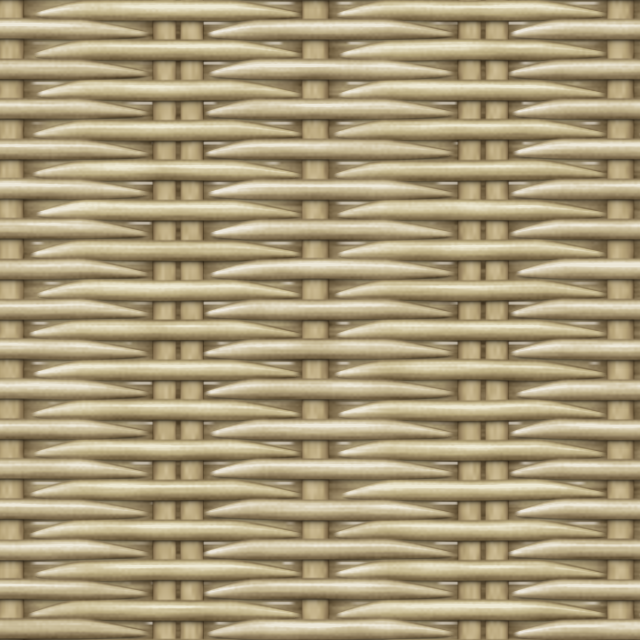
This texture is drawn by a three.js fragment shader. Its source:

```glsl
// Woven wicker: horizontal canes pass in front of single and paired upright stakes.
// Two staggered families of tapered canes are repeated with fract and shaded as
// glossy rods over tan rear canes, with tight contact shadows and long fibre streaks.
#define COLS 2.098          // weave repeats across
#define ROWS 16.0           // weave repeats down
#define SHIFT 0.034         // offset of the first single stake
#define PAIR_X 0.55         // middle of the paired stakes within a repeat
#define SINGLE_R 0.044      // stake radii, in repeats
#define PAIR_R 0.038
#define THICK 0.262         // half thickness of a cane, in rows
#define EDGE 0.036          // edge softness, in rows
#define GRAIN 0.16          // strength of fibre streaks
#define SHADOW 0.72         // strength of contact shadows
#define TIP_LIFT 0.07       // rise of the lower edge at the cane tips

varying vec2 vUv;

float hash(vec2 p) {
  p = fract(p * vec2(0.1031, 0.1137));
  p += dot(p, p.yx + 33.33);
  return fract((p.x + p.y) * p.x * 7.13);
}

float noise(vec2 p) {
  vec2 i = floor(p), f = fract(p);
  f = f * f * (3.0 - 2.0 * f);
  return mix(mix(hash(i), hash(i + vec2(1.0, 0.0)), f.x),
             mix(hash(i + vec2(0.0, 1.0)), hash(i + 1.0), f.x), f.y);
}

// Long streaks plus fine speckle, centred on zero
float fibre(vec2 weave) {
  return 0.65 * noise(weave * vec2(9.0, 17.0)) + 0.35 * noise(weave * vec2(100.0, 15.0)) - 0.5;
}

// Cane colour from deep shade (0) to highlight (1)
vec3 caneRamp(float light) {
  float s = clamp(light, 0.0, 1.0) * 5.0;
  vec3 c = mix(vec3(0.27, 0.21, 0.12), vec3(0.45, 0.38, 0.26), clamp(s, 0.0, 1.0));
  c = mix(c, vec3(0.58, 0.51, 0.38), clamp(s - 1.0, 0.0, 1.0));
  c = mix(c, vec3(0.71, 0.65, 0.49), clamp(s - 2.0, 0.0, 1.0));
  c = mix(c, vec3(0.81, 0.76, 0.62), clamp(s - 3.0, 0.0, 1.0));
  return mix(c, vec3(0.93, 0.91, 0.84), clamp(s - 4.0, 0.0, 1.0));
}

// Upright rod: colour and coverage at signed distance x from its axis
vec4 stake(float x, float radius, vec2 weave) {
  float across = clamp(x / radius, -1.0, 1.0);
  float light = 0.12 + 0.58 * sqrt(1.0 - across * across) - 0.08 * across;
  light += GRAIN * (noise(weave * vec2(90.0, 4.0)) - 0.5);
  float cover = 1.0 - smoothstep(radius - 0.004, radius + 0.004, abs(x));
  return vec4(caneRamp(light) * vec3(1.01, 0.99, 0.97), cover);
}

// Tapered cane reaching from left to right about its centre; also gives its shadow
vec4 cane(vec2 weave, vec2 centre, float left, float right, vec3 tint, out float shadow) {
  vec2 cell = floor(weave - centre + 0.5);
  vec2 p = weave - centre - cell;
  float seed = hash(cell + centre * 17.0 + 3.0);
  p.y += 0.05 * (noise(vec2(weave.x * 4.0, cell.y * 7.3 + centre.y)) - 0.5);

  // The upper edge drops toward a low, blunt point at both ends
  left += 0.03 * (seed - 0.5);
  float riseL = 1.0 - clamp((p.x - left) / 0.18, 0.0, 1.0);
  float riseR = 1.0 - clamp((right - p.x) / 0.24, 0.0, 1.0);
  float body = (1.0 - pow(riseL, 1.7)) * (1.0 - pow(riseR, 1.5));
  float bottom = -THICK + TIP_LIFT * (1.0 - body);
  float top = mix(bottom + 0.12, THICK, body);
  float cover = smoothstep(-EDGE, EDGE, p.y - bottom)
              * smoothstep(-EDGE, EDGE, top - p.y) * smoothstep(0.0, 0.26, body);
  shadow = SHADOW * smoothstep(0.0, 0.4, body)
         * exp(-max(bottom - p.y, 0.0) / 0.06) * step(p.y, bottom + EDGE);

  // Broad lit face, steep shade underneath and a thin darker upper rim
  float h = clamp((2.0 * p.y - top - bottom) / (top - bottom), -1.0, 1.0);
  float light = 0.80 - 0.60 * pow(smoothstep(0.15, -1.0, h), 1.15);
  light += 0.07 * exp(-pow((h - 0.35) / 0.35, 2.0));
  light -= 0.42 * smoothstep(0.60, 1.0, h);
  float gloss = exp(-pow((h - 0.36) / 0.15, 2.0)) * exp(-p.x * p.x * 9.0);
  light += gloss * (0.03 + 0.24 * noise(vec2(weave.x * 7.0, cell.y * 3.3)));

  // Pale left ends, dimmer right ends, fibre streaks and uneven tone
  light += 0.09 * riseL - 0.15 * riseR;
  light += GRAIN * fibre(weave);
  light += 0.12 * (noise(vec2(weave.x * 8.0, cell.y * 5.7)) - 0.5) + 0.05 * (seed - 0.5);
  vec3 color = caneRamp(light) * mix(tint, vec3(1.0, 1.0, 1.05), 0.8 * riseL);
  return vec4(color, cover);
}

void main() {
  vec2 weave = vec2(vUv.x * COLS - SHIFT, vUv.y * ROWS);
  float singleX = fract(weave.x + 0.5) - 0.5;
  float pairX = fract(weave.x - PAIR_X + 0.5) - 0.5;

  // Both families of canes and the shade they cast
  float shadeA, shadeB;
  vec4 pairCane = cane(weave, vec2(PAIR_X, 0.75), -0.48, 0.41, vec3(1.0, 1.0, 0.98), shadeA);
  vec4 singleCane = cane(weave, vec2(0.0, 0.27), -0.36, 0.46, vec3(1.0, 1.0, 1.01), shadeB);

  // Rear canes, tan between the stakes and dark beside them
  float nearSingle = exp(-max(abs(singleX) - SINGLE_R, 0.0) / 0.055);
  float nearPair = exp(-max(abs(pairX) - 0.083, 0.0) / 0.055);
  float rear = 0.62 - 0.44 * max(nearSingle, nearPair);
  rear += 0.20 * (noise(weave * vec2(12.0, 9.0)) - 0.5) + GRAIN * fibre(weave + 5.0);
  vec3 color = caneRamp(rear) * (1.0 - 0.8 * max(shadeA, shadeB));

  // Thin, broken pale openings under the canes
  bool bySingle = nearSingle > nearPair;
  float slitY = abs(fract(weave.y - (bySingle ? 0.92 : 0.42) + 0.5) - 0.5);
  float side = bySingle ? abs(singleX) : abs(pairX);
  float slit = (1.0 - smoothstep(0.01, 0.06, slitY)) * smoothstep(0.06, 0.09, side)
             * (1.0 - smoothstep(0.13, 0.19, side));
  slit *= smoothstep(0.4, 0.7, noise(vec2(weave.x * 14.0, floor(weave.y) * 3.7)));
  color = mix(color, vec3(0.85, 0.82, 0.77), 0.75 * slit);

  // Stakes, then the canes in front
  vec4 post = stake(singleX, SINGLE_R, weave);
  color = mix(color, post.rgb * (1.0 - shadeB), post.a);
  post = stake(abs(pairX) - 0.045, PAIR_R, weave);
  color = mix(color, post.rgb * (1.0 - shadeA), post.a);
  color = mix(color, pairCane.rgb, pairCane.a);
  color = mix(color, singleCane.rgb, singleCane.a);
  gl_FragColor = vec4(color, 1.0);
}
```
